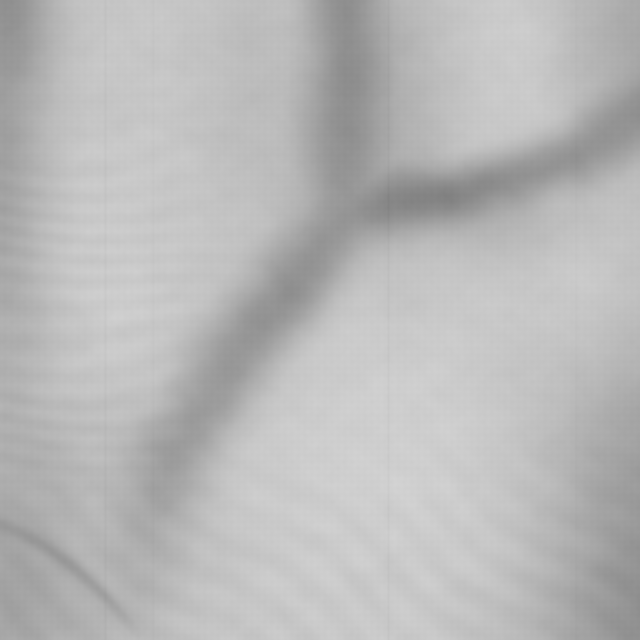
Give the GLSL for this texture, as a Shadertoy shader.

```glsl
// Soft grey skin-like surface with a forked shadow vein, faint creases and a fine weave.

float bell(float d, float width) {
    return exp(-d * d / (width * width));
}

// Soft stroke from a to b; strength and width blend along its length.
float stroke(vec2 p, vec2 a, vec2 b, vec2 strength, vec2 width) {
    vec2 ab = b - a;
    float t = clamp(dot(p - a, ab) / dot(ab, ab), 0.0, 1.0);
    float d = length(p - a - ab * t);
    return mix(strength.x, strength.y, t) * bell(d, mix(width.x, width.y, t));
}

float blob(vec2 p, vec2 center, vec2 radius) {
    vec2 q = (p - center) / radius;
    return exp(-dot(q, q));
}

// Smooth union of two shadow depths.
float join(float a, float b) {
    float k = 0.035;
    float h = max(k - abs(a - b), 0.0) / k;
    return max(a, b) + h * h * k * 0.2;
}

// Layered, rotated and warped sines, roughly -1 to 1.
float ripples(vec2 p, int layers) {
    float sum = 0.0, gain = 0.5;
    mat2 turn = mat2(0.8, 0.6, -0.6, 0.8);
    for (int i = 0; i < layers; i++) {
        sum += gain * sin(p.x + 1.3 * sin(p.y * 0.8)) * cos(p.y + sin(p.x * 0.7));
        p = turn * p * 1.7 + 2.3;
        gain *= 0.65;
    }
    return sum;
}

float veinShadow(vec2 p) {
    // Stem
    float s = stroke(p, vec2(0.535, 1.08), vec2(0.535, 0.73), vec2(0.21, 0.18), vec2(0.065, 0.068));
    s = join(s, stroke(p, vec2(0.535, 0.73), vec2(0.535, 0.665), vec2(0.18), vec2(0.068)));
    // Right branch
    s = join(s, stroke(p, vec2(0.535, 0.675), vec2(0.70, 0.695), vec2(0.18, 0.24), vec2(0.065, 0.046)));
    s = join(s, stroke(p, vec2(0.70, 0.695), vec2(0.90, 0.75), vec2(0.24, 0.21), vec2(0.046, 0.048)));
    s = join(s, stroke(p, vec2(0.90, 0.75), vec2(1.04, 0.85), vec2(0.21, 0.14), vec2(0.048, 0.06)));
    // Lower left branch
    s = join(s, stroke(p, vec2(0.535, 0.665), vec2(0.455, 0.55), vec2(0.18, 0.23), vec2(0.068, 0.065)));
    s = join(s, stroke(p, vec2(0.455, 0.55), vec2(0.36, 0.435), vec2(0.23, 0.21), vec2(0.065)));
    s = join(s, stroke(p, vec2(0.36, 0.435), vec2(0.27, 0.29), vec2(0.21, 0.17), vec2(0.065, 0.068)));
    s = join(s, stroke(p, vec2(0.27, 0.29), vec2(0.225, 0.10), vec2(0.17, 0.06), vec2(0.068, 0.075)));
    return s;
}

// Broad light and shade of the surface.
float broadTone(vec2 p) {
    float tone = 0.80;
    tone -= 0.16 * bell(p.x, 0.075) * smoothstep(0.25, 0.85, p.y);
    tone -= 0.07 * bell(p.x, 0.10) * (1.0 - smoothstep(0.25, 0.85, p.y));
    tone -= 0.06 * blob(p, vec2(0.03, 1.0), vec2(0.08, 0.10));
    tone -= 0.09 * blob(p, vec2(0.61, 0.84), vec2(0.09, 0.20));
    tone -= 0.06 * blob(p, vec2(0.78, 0.65), vec2(0.16, 0.06));
    tone -= 0.12 * blob(p, vec2(1.02, 0.96), vec2(0.13, 0.20));
    tone -= 0.17 * blob(p, vec2(1.02, 0.22), vec2(0.15, 0.26));
    tone -= 0.13 * blob(p, vec2(1.03, 0.0), vec2(0.20, 0.14));
    tone -= 0.08 * blob(p, vec2(0.08, 0.05), vec2(0.20, 0.16));
    tone -= 0.04 * blob(p, vec2(0.13, 0.28), vec2(0.13, 0.12));
    tone -= 0.04 * blob(p, vec2(0.40, 0.85), vec2(0.10, 0.25));
    tone += 0.035 * blob(p, vec2(0.60, 0.28), vec2(0.18, 0.22));
    tone += 0.03 * blob(p, vec2(0.92, 0.56), vec2(0.08, 0.15));
    tone += 0.025 * blob(p, vec2(0.80, 0.94), vec2(0.08, 0.16));
    tone += 0.02 * blob(p, vec2(0.15, 0.55), vec2(0.11, 0.20));
    return tone;
}

// Wavy level ridges on the left, slanting ones toward the bottom.
float creases(vec2 p) {
    float level = sin(155.0 * p.y + 2.0 * sin(13.0 * p.x) + 2.5 * sin(19.0 * p.y + 6.0 * p.x));
    float slant = sin(85.0 * (p.y + 0.75 * p.x) + 2.0 * sin(12.0 * p.x - 9.0 * p.y));
    float left = (1.0 - smoothstep(0.15, 0.45, p.x)) * smoothstep(0.15, 0.35, p.y);
    float low = 1.0 - smoothstep(0.10, 0.40, p.y);
    float tone = 0.010 * level * left * (1.0 - smoothstep(0.65, 0.95, p.y));
    tone += 0.010 * slant * low;
    // Deeper fold in the lower left corner
    float foldY = 0.18 - 0.35 * p.x - 2.0 * p.x * p.x;
    float fold = bell((p.y - foldY) * 0.8, 0.011);
    return tone - 0.075 * fold * (1.0 - smoothstep(0.15, 0.24, p.x));
}

// Fine woven grid with a few stronger upright threads.
float weave(vec2 p) {
    const float TAU = 6.28318;
    float grid = sin(TAU * 96.0 * p.x) + sin(TAU * 96.0 * p.y);
    float checks = sin(TAU * 64.0 * p.x) * sin(TAU * 64.0 * p.y);
    float threads = bell(p.x - 0.607, 0.002) + 0.6 * bell(p.x - 0.165, 0.002)
                  + 0.5 * bell(p.x - 0.24, 0.002) + 0.5 * bell(p.x - 0.90, 0.002);
    return 0.0025 * grid + 0.003 * checks - 0.022 * threads;
}

void mainImage(out vec4 fragColor, in vec2 fragCoord) {
    vec2 p = fragCoord / iResolution.xy;
    vec2 warped = p + 0.007 * vec2(ripples(p * 17.0, 3), ripples(p.yx * 17.0 + 4.0, 3));
    float grey = broadTone(warped) - veinShadow(warped);
    grey += creases(p) + weave(p);
    grey += 0.012 * ripples(p * vec2(22.0, 30.0), 4) + 0.006 * ripples(p * 75.0 + 3.0, 3);
    fragColor = vec4(vec3(clamp(grey, 0.0, 1.0)), 1.0);
}
```
